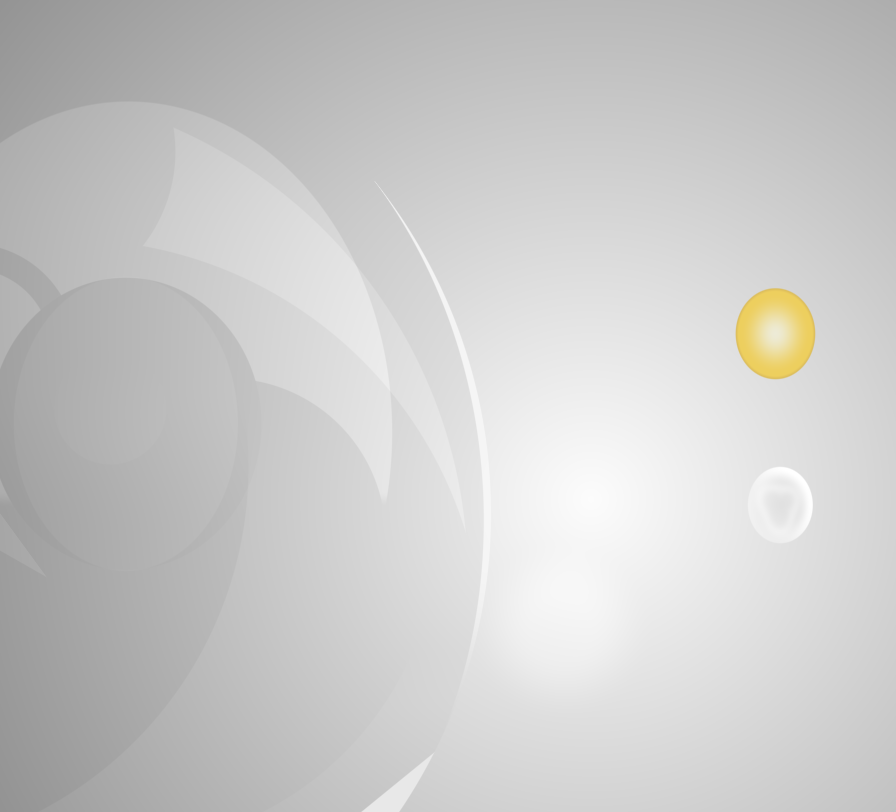
Reproduce this background procedurally as a Shadertoy shader.

```glsl
// Soft grey backdrop with a large glossy lens at the left and two small beads.
// Every part is a circle or ellipse mask; overlaps and differences of masks
// lighten or darken a radial gradient. Lengths are in units of canvas height.

const vec3 GOLD = vec3(0.93, 0.81, 0.37);
const vec3 PALE_GOLD = vec3(0.93, 0.92, 0.84);
const vec3 GOLD_RIM = vec3(0.86, 0.74, 0.36);

// Antialiased coverage of a signed distance
float fill(float d) {
    float aa = 0.8 / iResolution.y;
    return 1.0 - smoothstep(-aa, aa, d);
}

float disc(vec2 p, vec2 center, float radius) {
    return fill(length(p - center) - radius);
}

float ellipse(vec2 p, vec2 center, vec2 radii) {
    return fill((length((p - center) / radii) - 1.0) * min(radii.x, radii.y));
}

// Radial light with a fainter round glow below it
float backdrop(vec2 p) {
    float light = 0.988 - 0.43 * length(p - vec2(0.728, 0.385));
    float glow = length(p - vec2(0.690, 0.224));
    return light + 0.035 * (1.0 - smoothstep(0.035, 0.115, glow));
}

// Tone offset of the dark body and its lower bands
float bodyTone(vec2 p, float shell) {
    float lower = 1.0 - smoothstep(0.45, 0.78, p.y);
    float core = disc(p, vec2(-0.172, 0.425), 0.478);
    float band = disc(p, vec2(0.144, 0.353), 0.396);
    float tone = -0.032 * shell * lower;
    tone -= 0.027 * core * (1.0 - smoothstep(0.34, 0.53, p.y));
    tone += 0.014 * shell * (1.0 - band) * (1.0 - smoothstep(0.12, 0.21, p.y));
    return tone;
}

// Tone offset of the upper gloss, the curved sheen and the nested rings
float lensTone(vec2 p) {
    float dome = ellipse(p, vec2(0.158, 0.468), vec2(0.325, 0.407));
    float ring = ellipse(p, vec2(0.155, 0.478), vec2(0.167, 0.180));
    float inner = ellipse(p, vec2(0.155, 0.478), vec2(0.138, 0.181));
    float hub = disc(p, vec2(0.136, 0.497), 0.069);
    float cut = disc(p, vec2(0.280, 0.339), 0.195);

    vec2 notchCenter = vec2(-0.037, 0.569);
    float notch = disc(p, notchCenter, 0.131) - disc(p, notchCenter, 0.100);
    float upper = smoothstep(0.375, 0.395, p.y);
    float gloss = dome * (1.0 - ring) * (1.0 - cut) * upper;

    float sheen = disc(p, vec2(-0.027, 0.290), 0.603);
    sheen *= 1.0 - disc(p, vec2(0.086, 0.195), 0.510);
    sheen *= 1.0 - disc(p, vec2(0.029, 0.813), 0.187);

    float fin = fill(p.y - 0.368 + 1.37 * p.x) * fill(0.322 - 0.57 * p.x - p.y);
    float tone = gloss * (0.055 - 0.055 * notch) + 0.035 * sheen;
    tone += 0.018 * inner - 0.012 * ring;
    tone += 0.010 * hub * smoothstep(0.56, 0.44, p.y);
    return tone + 0.035 * fin;
}

// Thin bright arc along the shell, tapered at both ends
float rimArc(vec2 p, vec2 center, float radius) {
    float along = clamp((p.y - 0.080) / 0.697, 0.0, 1.0);
    float halfWidth = 0.0048 * sin(3.14159 * along);
    float d = abs(length(p - center) - radius + halfWidth) - halfWidth;
    float ends = smoothstep(0.0, 0.35, along) * (1.0 - step(1.0, along));
    return fill(d) * ends;
}

vec3 goldBead(vec3 color, vec2 p, vec2 center, vec2 radii) {
    float r = length((p - center) / radii);
    vec3 bead = mix(PALE_GOLD, GOLD, smoothstep(0.0, 0.88, r));
    bead = mix(bead, GOLD_RIM, smoothstep(0.92, 1.0, r));
    return mix(color, bead, ellipse(p, center, radii));
}

// Clear bead: faint body, lit edge on the right and a pale inner swirl
vec3 glassBead(vec3 color, vec2 p, vec2 center, vec2 radii) {
    vec2 q = (p - center) / radii;
    float r = length(q);
    float side = smoothstep(-0.7, 0.9, dot(q, vec2(0.85, 0.5)));
    float edge = smoothstep(0.55, 0.95, r);
    float swirl = length(q - vec2(-0.05, -0.05)) - 0.55 - 0.08 * sin(3.0 * atan(q.y, q.x));
    float tone = 0.015 + edge * mix(0.025, 0.11, side);
    tone += 0.035 * exp(-40.0 * swirl * swirl);
    tone -= 0.02 * exp(-9.0 * dot(q, q));
    return color + tone * ellipse(p, center, radii);
}

void mainImage(out vec4 fragColor, in vec2 fragCoord) {
    vec2 p = fragCoord / iResolution.y;
    vec2 shellCenter = vec2(-0.049, 0.368);
    float shellRadius = 0.654;
    float shell = disc(p, shellCenter, shellRadius);

    float tone = backdrop(p) + bodyTone(p, shell) + lensTone(p);

    // Bright highlights on the shell edge
    float wedge = shell * fill(-dot(p - vec2(0.543, 0.080), vec2(0.632, -0.775)));
    tone = mix(tone, 0.91, wedge);
    tone = mix(tone, 0.97, 0.9 * rimArc(p, shellCenter, shellRadius));

    vec3 color = vec3(tone);
    color = goldBead(color, p, vec2(0.955, 0.589), vec2(0.049, 0.056));
    color = glassBead(color, p, vec2(0.961, 0.378), vec2(0.040, 0.047));
    fragColor = vec4(clamp(color, 0.0, 1.0), 1.0);
}
```
